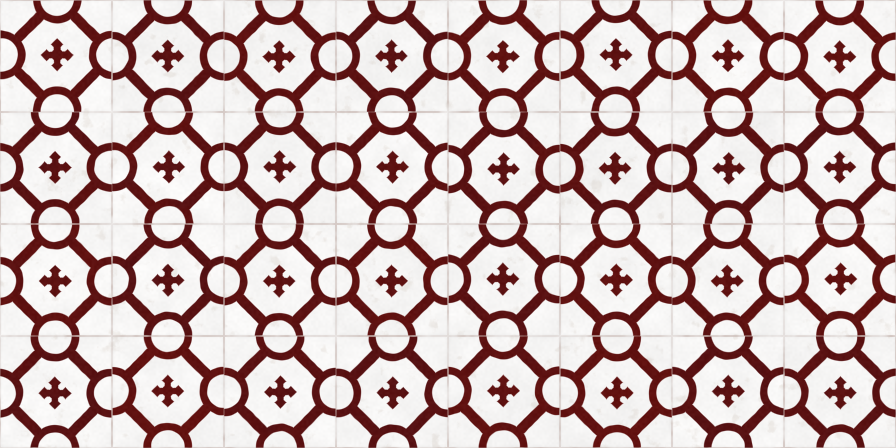
Give the GLSL for this pattern, as a Shadertoy shader.

```glsl
// Worn white cement tiles with maroon rings, diagonal bands and small lobed crosses.

#define TILES vec2(8.0, 4.0)
#define RING_OUTER 0.217
#define RING_INNER 0.150
#define BAND_HALF 0.045
#define SEAM_HALF 0.006
#define PRINT_SHIFT 0.011
#define EDGE_WOBBLE 0.006
#define WHITE vec3(0.966, 0.963, 0.960)
#define MAROON_WARM vec3(0.385, 0.068, 0.060)
#define MAROON_COOL vec3(0.325, 0.067, 0.076)
#define GROUT vec3(0.80, 0.74, 0.72)

float hash(vec2 p) {
    vec3 q = fract(vec3(p.xyx) * 0.1031);
    q += dot(q, q.yzx + 33.33);
    return fract((q.x + q.y) * q.z);
}

float noise(vec2 p) {
    vec2 i = floor(p), f = fract(p);
    f = f * f * (3.0 - 2.0 * f);
    return mix(mix(hash(i), hash(i + vec2(1, 0)), f.x),
               mix(hash(i + vec2(0, 1)), hash(i + vec2(1, 1)), f.x), f.y);
}

float fbm(vec2 p) {
    float sum = 0.0, amp = 0.5;
    for (int i = 0; i < 4; i++) {
        sum += amp * noise(p);
        p = p * 2.03 + 17.1;
        amp *= 0.5;
    }
    return sum / 0.9375;
}

// Fold the tile into one octant, with x along the nearest axis
vec2 fold(vec2 p) {
    p = abs(p);
    return p.x > p.y ? p : p.yx;
}

// Rings on the edge midpoints, joined by diagonal bands
float latticeDist(vec2 p) {
    vec2 q = fold(p);
    float r = length(q - vec2(0.5, 0.0));
    float band = abs(q.x + q.y - 0.5) * 0.7071 - BAND_HALF;
    return max(min(band, r - RING_OUTER), RING_INNER - r);
}

// Cross with a diamond centre and pointed lobes on four short arms
float crossDist(vec2 p) {
    vec2 q = fold(p);
    float core = (q.x + q.y - 0.075) * 0.7071;
    float arm = max(q.x - 0.10, q.y - 0.029);
    float lobe = (abs(q.x - 0.094) + q.y - 0.052) * 0.7071;
    return min(core, min(arm, lobe));
}

void mainImage(out vec4 fragColor, in vec2 fragCoord) {
    vec2 uv = fragCoord / iResolution.xy * TILES;
    vec2 id = floor(uv);
    vec2 p = fract(uv) - 0.5;
    float aa = 0.8 * TILES.y / iResolution.y;

    // Small print misalignment in each tile and uneven edges
    vec2 shift = vec2(hash(id + 3.7), hash(id + 41.3)) - 0.5;
    vec2 art = p + shift * 2.0 * PRINT_SHIFT;
    float wobble = (noise(uv * 19.0) - 0.5) * EDGE_WOBBLE;
    float d = min(latticeDist(art), crossDist(art)) + wobble;
    float ink = 1.0 - smoothstep(-aa, aa, d);

    // Chalky white ground with faint stains and pits
    float cloud = fbm(uv * 5.0 + id * 7.0);
    float grain = noise(uv * 47.0);
    vec3 ground = WHITE + 0.05 * (cloud - 0.5) + 0.018 * (grain - 0.5);
    ground += 0.012 * (hash(id + 9.1) - 0.5);
    ground -= vec3(0.04, 0.05, 0.06) * smoothstep(0.66, 0.85, fbm(uv * 9.0 + 31.0));

    // Maroon pigment varies by tile and in soft patches
    float tone = clamp(0.65 * hash(id + 5.3) + 0.9 * cloud - 0.4, 0.0, 1.0);
    vec3 pigment = mix(MAROON_WARM, MAROON_COOL, tone) + 0.03 * (grain - 0.5);
    vec3 col = mix(ground, pigment, ink);

    // Thin broken seams, with a soft shadow on the white
    vec2 edge = 0.5 - abs(p);
    float seamDist = min(edge.x, edge.y) + (noise(uv * 23.0) - 0.5) * 0.004;
    float seam = 1.0 - smoothstep(SEAM_HALF - aa, SEAM_HALF + aa, seamDist);
    float wear = mix(0.4, 0.95, smoothstep(0.25, 0.7, noise(uv * 6.0 + 13.0)));
    col -= 0.025 * (1.0 - ink) * (1.0 - smoothstep(0.0, 0.03, seamDist));
    col = mix(col, GROUT, seam * wear);

    fragColor = vec4(clamp(col, 0.0, 1.0), 1.0);
}
```
